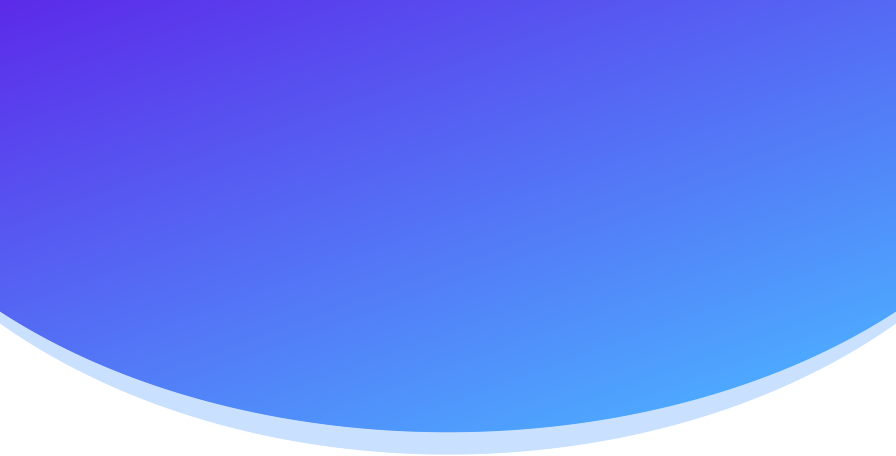
Reproduce this background procedurally as a Shadertoy shader.

```glsl
// Signed distance estimate to an ellipse whose upper half extends straight up
float bowlDistance(vec2 p, vec2 center, vec2 radii) {
    vec2 q = p - center;
    q.y = min(q.y, 0.0);
    float k = length(q / radii);
    return k * (k - 1.0) / max(length(q / (radii * radii)), 1e-4);
}

void mainImage(out vec4 fragColor, in vec2 fragCoord) {
    // Height is one unit, x is centred
    vec2 p = vec2(fragCoord.x - 0.5 * iResolution.x, fragCoord.y) / iResolution.y;
    float halfWidth = 0.5 * iResolution.x / iResolution.y;
    float soft = 0.6 / iResolution.y;

    // Diagonal gradient falling from the upper left corner
    float angle = radians(20.0);
    vec2 fromCorner = vec2(p.x + halfWidth, 1.0 - p.y);
    float t = dot(fromCorner, vec2(sin(angle), cos(angle))) / 1.385;
    vec3 violet = vec3(0.36, 0.165, 0.914);
    vec3 skyBlue = vec3(0.302, 0.67, 1.0);
    vec3 gradient = mix(violet, skyBlue, clamp(t, 0.0, 1.0));

    // Pale rim behind the main curved panel
    float rim = bowlDistance(p, vec2(0.0, 0.977), vec2(1.385, 0.974));
    float panel = bowlDistance(p, vec2(0.0, 0.949), vec2(1.385, 0.897));
    vec3 color = mix(vec3(0.79, 0.882, 1.0), vec3(1.0), smoothstep(-soft, soft, rim));
    color = mix(gradient, color, smoothstep(-soft, soft, panel));

    fragColor = vec4(color, 1.0);
}
```
